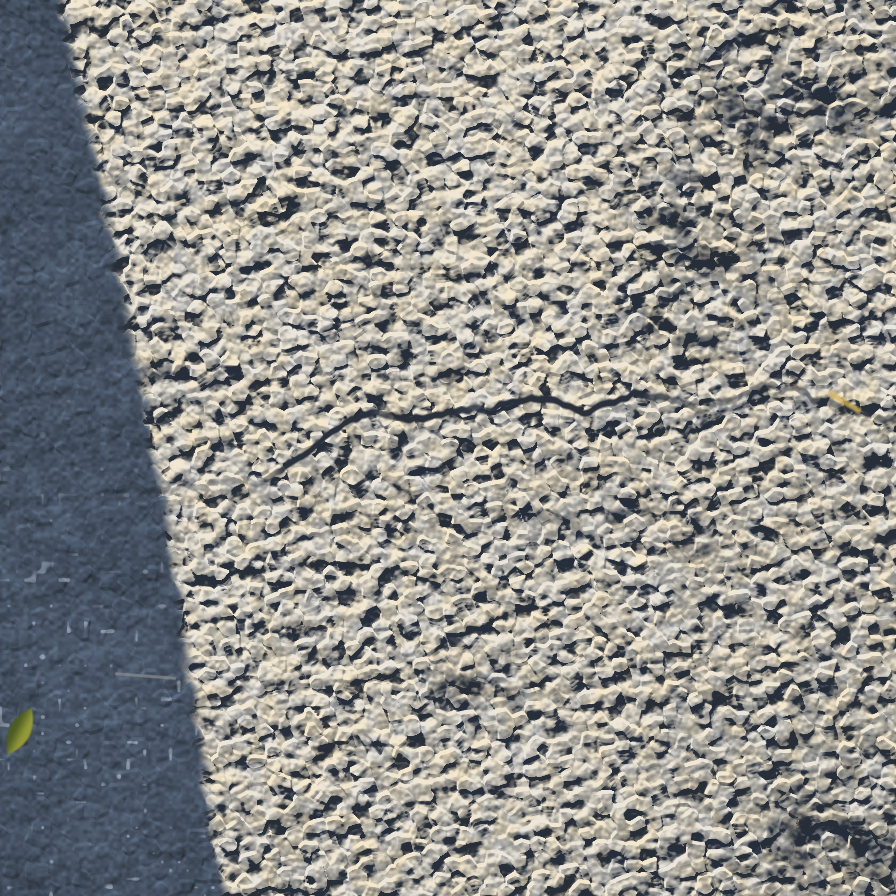
Write a Shadertoy shader that draws this texture.

```glsl
// Rough sunlit asphalt with a wandering crack and a blue shadow down the left side
#define GRAIN 62.0
#define SUN_DIR vec2(-0.35, 0.94)
#define SUN_STEP 0.0042
#define RELIEF 1.35
#define SUN_BASE 0.71
#define CAST_DEPTH 0.55
#define CRACK_WIDTH 0.0058
#define EDGE_SOFT 0.007
#define SHADE_COLOR vec3(0.285, 0.335, 0.405)

const vec2 crackPath[17] = vec2[17](
    vec2(0, 0.44), vec2(0.08, 0.447), vec2(0.17, 0.462), vec2(0.25, 0.464), vec2(0.3, 0.466),
    vec2(0.345, 0.499), vec2(0.404, 0.544), vec2(0.456, 0.54), vec2(0.547, 0.548),
    vec2(0.592, 0.56), vec2(0.651, 0.544), vec2(0.716, 0.56), vec2(0.78, 0.548),
    vec2(0.86, 0.573), vec2(0.9, 0.563), vec2(0.945, 0.543), vec2(1, 0.528));
// Worn hollows: centre, then radii
const vec4 hollows[9] = vec4[9](
    vec4(0.9, 0.89, 0.1, 0.035), vec4(0.77, 0.74, 0.06, 0.09), vec4(0.2, 0.585, 0.05, 0.01),
    vec4(0.81, 0.39, 0.06, 0.012), vec4(0.67, 0.425, 0.07, 0.012), vec4(0.83, 0.87, 0.06, 0.06),
    vec4(0.52, 0.23, 0.06, 0.02), vec4(0.93, 0.06, 0.1, 0.06), vec4(0.75, 0.63, 0.06, 0.03));

float hash(vec2 p) { return fract(sin(dot(p, vec2(127.1, 311.7))) * 43758.5453); }
float noise(vec2 p) {
    vec2 i = floor(p), f = fract(p);
    f = f * f * (3.0 - 2.0 * f);
    return mix(mix(hash(i), hash(i + vec2(1, 0)), f.x),
               mix(hash(i + vec2(0, 1)), hash(i + vec2(1, 1)), f.x), f.y);
}
float fbm(vec2 p) {
    float sum = 0.0, amp = 0.5;
    for (int i = 0; i < 3; i++) {
        sum += amp * noise(p);
        p = mat2(1.6, 1.2, -1.2, 1.6) * p + 7.3;
        amp *= 0.6;
    }
    return sum;
}
// Softly blended tilted facets, one per stone
float stones(vec2 p) {
    vec2 cell = floor(p), f = fract(p);
    float sum = 0.0, total = 0.0;
    for (int k = 0; k < 9; k++) {
        vec2 o = vec2(k % 3 - 1, k / 3 - 1);
        vec2 r = vec2(hash(cell + o), hash(cell + o + 37.0));
        vec2 d = f - o - r;
        float w = exp(-22.0 * dot(d, d));
        sum += w * (fract(r.x * 17.0 + r.y) + dot(d, r - 0.5));
        total += w;
    }
    return sum / max(total, 1e-5);
}
float relief(vec2 p) {
    vec2 q = mat2(0.98, -0.2, 0.2, 0.98) * p * vec2(0.86, 1.1) * GRAIN;
    return 0.5 * stones(q * 1.25) + 0.75 * fbm(q);
}
float crackHeight(float x) {
    float y = crackPath[0].y;
    for (int i = 0; i < 16; i++) {
        vec2 a = crackPath[i], b = crackPath[i + 1];
        y = mix(y, b.y, clamp((x - a.x) / (b.x - a.x), 0.0, 1.0));
    }
    return y + 0.01 * noise(vec2(x * 55.0, 3)) + 0.005 * noise(vec2(x * 140.0, 9)) - 0.0075;
}
float segment(vec2 p, vec2 a, vec2 b) {
    vec2 d = b - a;
    return length(p - a - d * clamp(dot(p - a, d) / dot(d, d), 0.0, 1.0));
}

void mainImage(out vec4 fragColor, in vec2 fragCoord) {
    vec2 p = fragCoord / iResolution.xy;
    // Slope towards the sun, and short shadows thrown by taller grains
    float h = relief(p), slope = h - relief(p + SUN_DIR * SUN_STEP), blocked = 0.0;
    for (float s = 2.0; s < 4.5; s++)
        blocked = max(blocked, relief(p + SUN_DIR * SUN_STEP * s) - h - 0.055 * s);
    float light = SUN_BASE + RELIEF * slope - CAST_DEPTH * smoothstep(0.0, 0.3, blocked);
    light += 0.22 * (noise(p * 260.0) - 0.5) + 0.12 * (fbm(p * 9.0) - 0.5);
    light += 0.05 * (p.y - 0.5) - 0.05 * smoothstep(0.5, 1.0, p.x);
    // Hollows hold broken patches of darkness
    float hollow = 0.0;
    for (int i = 0; i < 9; i++) {
        vec2 d = (p - hollows[i].xy) / hollows[i].zw;
        hollow = max(hollow, exp(-dot(d, d)));
    }
    light -= 0.55 * hollow * smoothstep(0.35, 0.7, fbm(p * vec2(38, 50)));
    // Crack with a sunlit upper lip
    float below = crackHeight(p.x) - p.y, rise = (below + 0.008) / 0.005;
    float strength = smoothstep(0.24, 0.34, p.x) * (1.0 - 0.45 * smoothstep(0.7, 0.8, p.x));
    strength = min(1.0, max(0.4, strength) * (0.7 + 0.5 * noise(vec2(p.x * 30.0, 1))));
    float gap = 1.0 - smoothstep(0.35, 1.0, abs(below - 0.003) / CRACK_WIDTH);
    light = mix(light + 0.13 * exp(-rise * rise) * strength, 0.06, gap * strength);
    // Sunlit colours from deep gaps to pale stone
    light = clamp(light, 0.0, 1.0);
    vec3 sunlit = mix(vec3(0.15, 0.18, 0.23), vec3(0.56, 0.555, 0.54), smoothstep(0.0, 0.55, light));
    sunlit = mix(sunlit, vec3(0.94, 0.91, 0.85), smoothstep(0.45, 1.0, light));
    sunlit *= mix(vec3(0.97, 0.99, 1.03), vec3(1.03, 1.0, 0.93), noise(p * 70.0 + 5.0));
    // Shaded asphalt with low contrast and scattered pale chips
    float tone = 0.95 + 0.45 * slope + 0.3 * (noise(p * 210.0) + fbm(p * 14.0) - 0.95);
    vec3 shaded = SHADE_COLOR * tone * (1.0 - 0.35 * gap * strength);
    shaded += 0.25 * smoothstep(0.87, 0.97, noise(p * 105.0 + 20.0)) * (1.0 - smoothstep(0.2, 0.75, p.y));
    // Shadow boundary, roughened by the grain
    float edge = 0.247 - 0.182 * p.y + 0.052 * p.y * (1.0 - p.y) + 0.016 * (h - 0.55);
    vec3 color = mix(shaded, sunlit, smoothstep(-EDGE_SOFT, EDGE_SOFT, p.x - edge));
    // Green leaf, pale twig and yellow straw
    vec2 leaf = mat2(0.89, 0.45, -0.45, 0.89) * (p - vec2(0.022, 0.184));
    float blade = abs(leaf.x) - 0.012 + 14.3 * leaf.y * leaf.y;
    vec3 green = mix(vec3(0.3, 0.36, 0.14), vec3(0.58, 0.6, 0.22), smoothstep(-0.008, 0.008, leaf.x));
    color = mix(color, green, 1.0 - smoothstep(-0.002, 0.002, blade));
    float twig = segment(p, vec2(0.13, 0.248), vec2(0.195, 0.243));
    color = mix(color, vec3(0.55), 0.7 - 0.7 * smoothstep(0.0008, 0.0025, twig));
    float straw = segment(p, vec2(0.928, 0.56), vec2(0.958, 0.542));
    color = mix(color, vec3(0.83, 0.7, 0.34), 0.75 - 0.75 * smoothstep(0.001, 0.005, straw));
    fragColor = vec4(clamp(color, 0.0, 1.0), 1.0);
}
```
